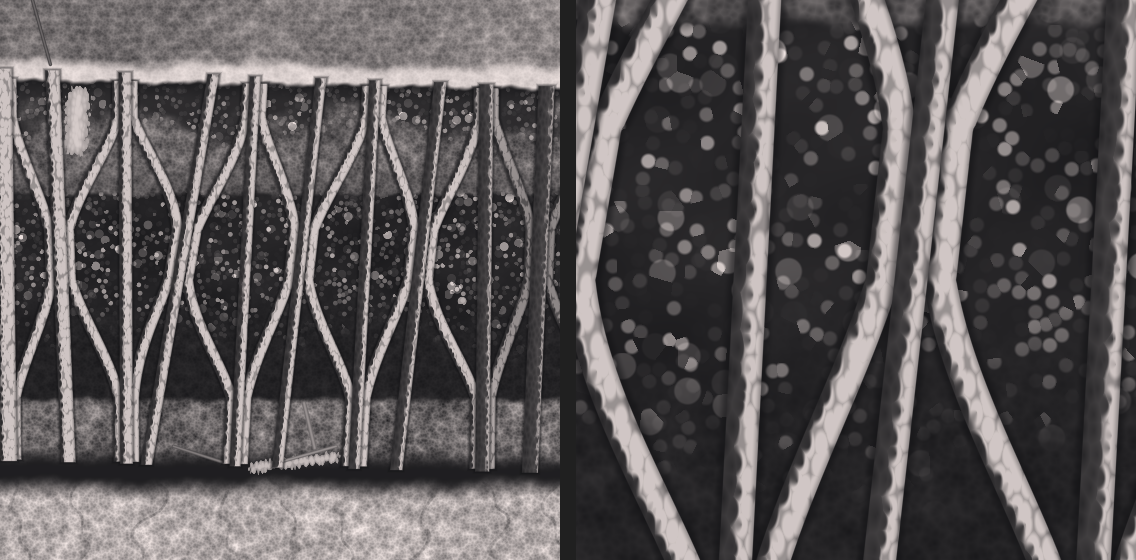
Left, the full canvas; right, a detail of the centre.
Give the GLSL for this pattern, as a Shadertoy shader.

```glsl
// Weathered steel grating of straight bars and bent strips over a gravel drain, in warm monochrome.

// Sideways lean of each straight bar, left to right
const float LEAN[11] = float[11](.013, .041, .004, -.172, -.052, -.112, -.054, -.114, -.011, -.043, -.01);

vec2 hash2(vec2 p) {
    return fract(sin(vec2(dot(p, vec2(127.1, 311.7)), dot(p, vec2(269.5, 183.3)))) * 43758.5);
}

// Cellular noise: distance to the nearest point, and a random value for its cell
vec2 cells(vec2 p) {
    vec2 base = floor(p), best = vec2(9.0, 0.0);
    for (int j = -1; j <= 1; j++)
    for (int i = -1; i <= 1; i++) {
        vec2 cell = base + vec2(i, j);
        vec2 rnd = hash2(cell);
        float d = length(cell + rnd - p);
        if (d < best.x) best = vec2(d, fract(rnd.x * 7.3 + rnd.y * 3.1));
    }
    return best;
}

// Layered cells, centred near zero
float roughness(vec2 p) {
    float sum = 0.0, amp = 0.5;
    for (int i = 0; i < 3; i++) {
        sum += amp * (cells(p).x - 0.45);
        p = mat2(1.7, 1.5, -1.5, 1.7) * p + 5.3;
        amp *= 0.8;
    }
    return sum;
}

// Layered sines for soft stains and uneven edges
float waves(vec2 p) {
    return (sin(p.x + 1.7 * sin(p.y * 0.8)) + 0.6 * sin(p.x * 2.3 - p.y * 1.9 + 2.0)
          + 0.4 * sin(p.x * 4.7 + p.y * 4.1)) * 0.5;
}

float segment(vec2 p, vec2 a, vec2 b) {
    vec2 ab = b - a;
    return length(p - a - ab * clamp(dot(p - a, ab) / dot(ab, ab), 0.0, 1.0));
}

float barX(int i, float y) {
    return 0.011 + 0.2135 * float(i / 2) + 0.097 * float(i % 2) + LEAN[i] * (y - 0.48);
}

// A strip hugs the even bar at both ends and the odd bar in the middle
float stripX(int i, float y) {
    float outer = barX(i + i % 2, y), inner = barX(i + 1 - i % 2, y);
    float side = sign(inner - outer);
    float bend = clamp((y - 0.21) / 0.2, 0.0, 1.0) - clamp((y - 0.5) / 0.21, 0.0, 1.0);
    bend = mix(bend, smoothstep(0.0, 1.0, bend), 0.35);
    return mix(outer + side * 0.013, inner - side * 0.017, bend);
}

float gravel(vec2 p) {
    vec2 fine = cells(p * 95.0), coarse = cells(p * 48.0 + 3.0);
    return 0.09 + 0.6 * pow(fine.y, 4.0) * smoothstep(0.5, 0.3, fine.x)
         + 0.65 * pow(coarse.y, 9.0) * smoothstep(0.42, 0.34, coarse.x);
}

// Horizontal layers of concrete and gravel, from the top down
float ground(vec2 p) {
    float rough = roughness(p * 38.0), stain = waves(p * vec2(14.0, 22.0));
    float y = p.y + 0.004 * waves(p * 45.0), lipY = y - 0.015 * p.x;
    float stones = gravel(p);
    float tone = 0.43 + 0.12 * p.x + 0.05 * stain + 0.4 * rough + 0.02 * sin(p.y * 420.0 + 2.0 * stain);
    tone = mix(tone, 0.9 + 0.2 * rough, smoothstep(0.096, 0.122, lipY + 0.008 * stain));
    float wall = mix(stones, 0.36 + 0.06 * stain + 0.5 * rough, smoothstep(0.19, 0.26, y + 0.045 * stain));
    tone = mix(tone, wall * smoothstep(0.125, 0.18, lipY) + 0.04, smoothstep(0.138, 0.148, lipY));
    tone = mix(tone, 0.42 - 2.5 * (y - 0.305) + 0.4 * rough, smoothstep(0.3, 0.308, y));
    float pit = mix(stones + 0.03 * stain, 0.09 + 0.1 * rough, smoothstep(0.5, 0.63, y + 0.03 * stain));
    tone = mix(tone, pit, smoothstep(0.342, 0.352, y));
    tone = mix(tone, 0.42 + 0.08 * stain + 0.6 * rough, smoothstep(0.708, 0.722, y));
    tone = mix(tone, 0.07, smoothstep(0.79, 0.832, y - 0.01 * p.x));
    float front = 0.74 + 0.05 * stain + 0.6 * rough - 0.13 * smoothstep(0.96, 1.0, sin(p.x * 52.0 + 2.0 * stain));
    return mix(tone, front, smoothstep(0.85, 0.895, y + 0.006 * stain));
}

// Lays one steel member over the tone; its dark face lies left of the given edge
void paintSteel(inout float tone, float d, float halfW, float ends, float edge, float lit, float wear, float px) {
    float outside = max(abs(d) - halfW, ends);
    tone *= 1.0 - 0.5 * smoothstep(0.006, 0.0, outside);
    float u = d / halfW;
    float face = 0.17 + 0.1 * wear + 0.07 * u;
    float worn = lit - 0.3 * smoothstep(0.6, 1.1, abs(u)) - 0.25 * smoothstep(0.45, 0.8, wear);
    float steel = mix(face, worn, smoothstep(edge - 0.2, edge + 0.2, u + 0.7 * (wear - 0.45)));
    tone = mix(tone, steel, smoothstep(px, -px, outside));
}

void paintDebris(inout float tone, float d, float radius, float shade, float px) {
    tone = mix(tone, shade - 0.2 * smoothstep(0.0, radius, d), smoothstep(px, -px, d - radius));
}

void mainImage(out vec4 fragColor, in vec2 fragCoord) {
    vec2 p = fragCoord / iResolution.xy;
    p.y = 1.0 - p.y;
    float px = 0.8 / iResolution.y;
    float tone = ground(p);
    float wear = cells(p * vec2(150.0, 75.0)).x;

    // Stray block, stick, tie and twigs
    float chip = 0.012 * (wear - 0.45);
    paintDebris(tone, segment(p, vec2(0.14, 0.175), vec2(0.136, 0.257)) + chip, 0.02, 0.87, px);
    paintDebris(tone, segment(p, vec2(0.455, 0.835), vec2(0.596, 0.817)) + chip, 0.009, 0.8, px);
    paintDebris(tone, segment(p, vec2(0.543, 0.72), vec2(0.562, 0.8)), 0.004, 0.6, px);
    paintDebris(tone, segment(p, vec2(0.5, 0.825), vec2(0.6, 0.797)), 0.003, 0.6, px);
    paintDebris(tone, segment(p, vec2(0.31, 0.797), vec2(0.4, 0.826)), 0.003, 0.5, px);
    paintDebris(tone, segment(p, vec2(0.058, 0.0), vec2(0.09, 0.115)), 0.003, 0.4, px);

    // Bent strips, then straight bars; both grow darker to the right
    for (int i = 0; i < 10; i++) {
        float x = stripX(i, p.y);
        float slope = (stripX(i, p.y + 0.002) - stripX(i, p.y - 0.002)) / 0.004;
        float ends = max(0.14 + 0.02 * x - p.y, p.y - 0.82 - 0.02 * x);
        float lit = 0.85 - 0.3 * smoothstep(0.8, 0.95, x);
        paintSteel(tone, (p.x - x) * inversesqrt(1.0 + slope * slope), 0.0098, ends, -0.55, lit, wear, px);
    }
    for (int i = 0; i < 10; i++) {
        float x = barX(i, p.y), mid = barX(i, 0.48);
        float ends = max(0.122 + 0.033 * mid - p.y, p.y - 0.823 - 0.022 * mid);
        float halfW = 0.0098 + 0.021 * (mid - 0.5) * (mid - 0.5);
        paintSteel(tone, p.x - x, halfW, ends, mix(-0.75, 0.8, mid), 0.84, wear, px);
    }

    // Warm light tones over a cool black
    fragColor = vec4(mix(vec3(0.06, 0.06, 0.07), vec3(0.95, 0.905, 0.895), clamp(tone, 0.0, 1.0)), 1.0);
}
```
